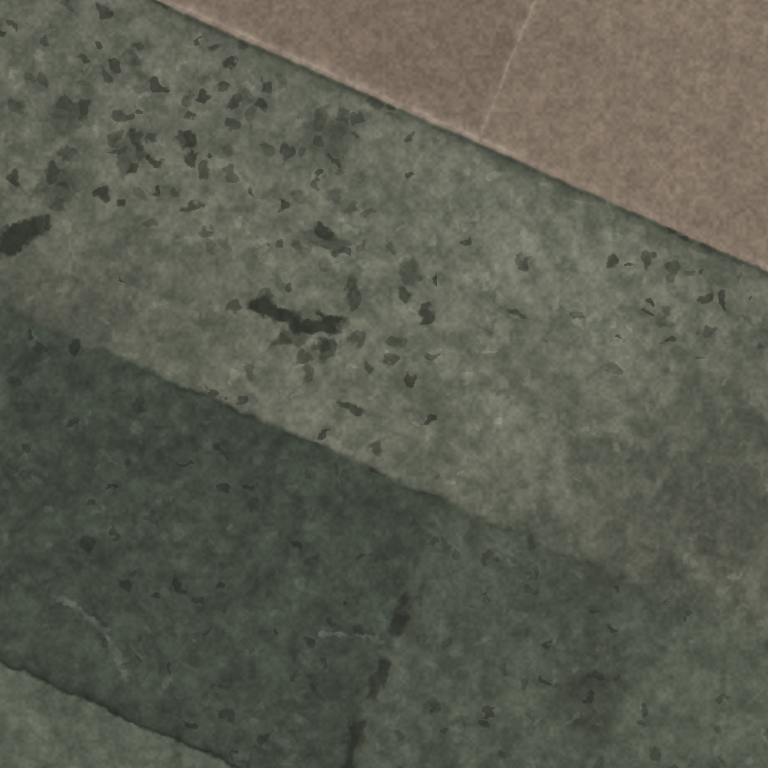
Give the GLSL for this texture, as a WebGL 2 fragment shader.

```glsl
#version 300 es
precision highp float;
// Worn stone floor: a pink slab, a mottled pale green slab and dark green tiles on diagonal joints.
uniform vec2 u_resolution;
out vec4 fragColor;

float hash(vec2 p) {
  vec3 q = fract(vec3(p.xyx) * 0.1031);
  q += dot(q, q.yzx + 33.33);
  return fract((q.x + q.y) * q.z);
}

float noise(vec2 p) {
  vec2 i = floor(p), f = fract(p);
  f = f * f * (3.0 - 2.0 * f);
  return mix(mix(hash(i), hash(i + vec2(1, 0)), f.x),
             mix(hash(i + vec2(0, 1)), hash(i + vec2(1, 1)), f.x), f.y);
}

float fbm(vec2 p) {
  float sum = 0.0, amp = 0.53;
  for (int i = 0; i < 4; i++) {
    sum += amp * noise(p);
    p = mat2(1.6, 1.2, -1.2, 1.6) * p + 17.3;
    amp *= 0.5;
  }
  return sum;
}

mat2 turn(float a) { return mat2(cos(a), -sin(a), sin(a), cos(a)); }
float edge(float d, float w) { return smoothstep(-w, w, d); }
float crease(float d, float w) { return exp(-abs(d) / w); }

// Signed distance to the line a-b, positive on its right-hand side
float side(vec2 p, vec2 a, vec2 b) {
  vec2 d = normalize(b - a);
  return dot(p - a, vec2(d.y, -d.x));
}

float stroke(vec2 p, vec2 a, vec2 b, float width) {
  vec2 d = b - a;
  float t = clamp(dot(p - a, d) / dot(d, d), 0.0, 1.0);
  return 1.0 - smoothstep(width * 0.3, width, length(p - a - d * t));
}

// Soft ellipse: centre in xy, radii in zw
float fleck(vec2 p, vec4 e, float tilt) {
  return 1.0 - smoothstep(0.7, 1.2, length(turn(tilt) * (p - e.xy) / e.zw));
}

float glow(vec2 p, vec2 centre, vec2 size) {
  vec2 q = (p - centre) / size;
  return exp(-dot(q, q));
}

// Hashed chips, one per cell; density sets how many cells are filled
float chips(vec2 p, float scale, float density) {
  vec2 q = p * scale;
  float mask = 0.0;
  for (int i = 0; i < 9; i++) {
    vec2 c = floor(q) + vec2(i % 3, i / 3) - 1.0;
    vec2 centre = c + 0.2 + 0.6 * vec2(hash(c), hash(c + 41.0));
    vec2 radii = vec2(0.2, 0.16) + 0.35 * vec2(hash(c + 7.0), hash(c + 13.0));
    float chip = fleck(q, vec4(centre, radii), 3.0 * hash(c + 29.0));
    mask = max(mask, chip * step(hash(c + 3.0), density) * (0.3 + 0.7 * hash(c + 53.0)));
  }
  return mask;
}

// Large dark inclusions of the pale slab
float inclusions(vec2 p) {
  float m = fleck(p, vec4(0.02, 0.69, 0.046, 0.018), 0.5);
  m = max(m, fleck(p, vec4(0.352, 0.594, 0.036, 0.011), -0.35));
  m = max(m, fleck(p, vec4(0.415, 0.578, 0.036, 0.011), 0.0));
  m = max(m, 0.5 * fleck(p, vec4(0.38, 0.56, 0.024, 0.015), 0.5));
  m = max(m, 0.6 * fleck(p, vec4(0.425, 0.546, 0.013, 0.018), -0.3));
  m = max(m, 0.7 * fleck(p, vec4(0.527, 0.616, 0.017, 0.009), -0.8));
  m = max(m, 0.5 * fleck(p, vec4(0.532, 0.646, 0.016, 0.014), 0.3));
  m = max(m, 0.7 * fleck(p, vec4(0.46, 0.624, 0.01, 0.014), -0.3));
  m = max(m, 0.6 * fleck(p, vec4(0.425, 0.688, 0.026, 0.011), -0.1));
  m = max(m, 0.35 * fleck(p, vec4(0.43, 0.82, 0.04, 0.027), 0.2));
  m = max(m, 0.45 * fleck(p, vec4(0.167, 0.795, 0.017, 0.03), -0.3));
  m = max(m, 0.4 * fleck(p, vec4(0.07, 0.755, 0.032, 0.026), 0.3));
  m = max(m, 0.4 * fleck(p, vec4(0.085, 0.85, 0.025, 0.03), -0.5));
  return max(m, 0.7 * fleck(p, vec4(0.456, 0.468, 0.019, 0.008), -0.3));
}

vec3 paleSlab(vec2 p, vec2 bent, float mottle) {
  vec3 c = mix(vec3(0.345, 0.363, 0.315), vec3(0.455, 0.46, 0.405), smoothstep(0.2, 0.8, mottle));
  c *= 0.97 + 0.08 * glow(p, vec2(0.65, 0.62), vec2(0.25)) - 0.14 * glow(p, vec2(0.95, 0.33), vec2(0.3, 0.16))
     - 0.16 * glow(p, vec2(0, 0.6), vec2(0.25, 0.08));
  float streak = fbm(turn(-1.0) * p * vec2(9, 40));
  c *= 1.0 + 0.2 * (streak - 0.5) * smoothstep(0.4, 0.65, p.x);
  float density = 0.6 * glow(p, vec2(0.2, 0.87), vec2(0.3, 0.13))
    + 0.35 * glow(p, vec2(0.43, 0.6), vec2(0.13, 0.2)) + 0.5 * glow(p, vec2(0.9, 0.62), vec2(0.14, 0.07));
  c *= 1.0 - 0.36 * chips(bent, 42.0, density);
  c *= 1.0 + 0.14 * chips(bent + 0.37, 60.0, 0.22);
  return mix(c, vec3(0.18, 0.195, 0.165), 0.85 * inclusions(bent) * (0.75 + 0.5 * mottle));
}

vec3 darkTiles(vec2 p, vec2 bent, float mottle) {
  float joint = side(bent, vec2(0.445, 0), vec2(0.566, 0.323));
  float seam = side(bent, vec2(0.775, 0), vec2(0.89, 0.21));
  vec3 c = mix(vec3(0.26, 0.285, 0.245), vec3(0.305, 0.325, 0.28), edge(joint, 0.012));
  c *= 1.0 - 0.1 * glow(p, vec2(0.77, 0.14), vec2(0.05, 0.16));
  c = mix(c, vec3(0.33, 0.355, 0.305), edge(seam, 0.014)) * (0.74 + 0.54 * mottle);
  c *= 1.0 - 0.3 * stroke(bent, vec2(0.45, 0), vec2(0.545, 0.25), 0.013) * smoothstep(0.4, 0.6, noise(p * 26.0));
  float vein = stroke(bent, vec2(0.065, 0.235), vec2(0.125, 0.185), 0.007);
  vein = max(vein, stroke(bent, vec2(0.125, 0.185), vec2(0.165, 0.125), 0.007));
  vein = max(vein, stroke(bent, vec2(0.415, 0.178), vec2(0.495, 0.165), 0.006));
  c *= 1.0 - 0.25 * chips(bent + 0.61, 55.0, 0.12);
  return c + 0.11 * (1.2 * vein * noise(p * 70.0) + 0.4 * chips(bent, 58.0, 0.15));
}

void main() {
  vec2 p = gl_FragCoord.xy / u_resolution;
  vec2 bent = p + 0.026 * (vec2(fbm(p * 60.0), fbm(p * 60.0 + 80.0)) - 0.5);
  vec2 rough = mix(p, bent, 0.5);
  float mottle = 0.3 * fbm(p * 12.0) + 0.7 * fbm(p * 52.0 + 9.0);
  float pinkEdge = side(mix(p, bent, 0.15), vec2(0.195, 1.003), vec2(1, 0.647));
  float darkEdge = side(rough, vec2(0, 0.603), vec2(0.833, 0.238));
  float cornerEdge = side(rough, vec2(0, 0.139), vec2(0.293, 0.004));
  // Green stone; the middle joint softens towards both ends
  float blur = 0.005 + 0.011 * smoothstep(0.25, 0.5, abs(p.x - 0.45));
  vec3 color = mix(paleSlab(p, bent, mottle), darkTiles(p, bent, mottle), edge(darkEdge, blur));
  color *= 1.0 - 0.001 / blur * smoothstep(0.35, 0.7, noise(p * 34.0)) * crease(darkEdge - 0.003, 0.004);
  color *= 1.0 - 0.28 * crease(cornerEdge + 0.003, 0.006);
  color = mix(color, vec3(0.345, 0.37, 0.32) * (0.72 + 0.56 * mottle), edge(cornerEdge, 0.003));
  // Pink stone with a pale worn rim and a thin joint
  float split = side(mix(p, bent, 0.25), vec2(0.625, 0.822), vec2(0.697, 1));
  vec3 pink = mix(vec3(0.472, 0.418, 0.365), vec3(0.502, 0.447, 0.39), edge(split, 0.01));
  float rim = crease(pinkEdge + 0.006, 0.006) * mix(1.0, 0.35, smoothstep(0.6, 0.75, p.x));
  pink = pink * (0.9 + 0.2 * mottle) + 0.126 * max(rim, 0.75 * crease(split, 0.003)) * (0.6 + 0.6 * noise(p * 60.0));
  color *= 1.0 - 0.28 * crease(pinkEdge - 0.004, 0.006);
  color = mix(pink, color, edge(pinkEdge, 0.002));
  // Fine grain
  color *= 1.0 + 0.13 * (noise(p * 230.0) - 0.5) + 0.12 * (noise(p * 120.0 + 5.0) - 0.5);
  fragColor = vec4(color, 1.0);
}
```
